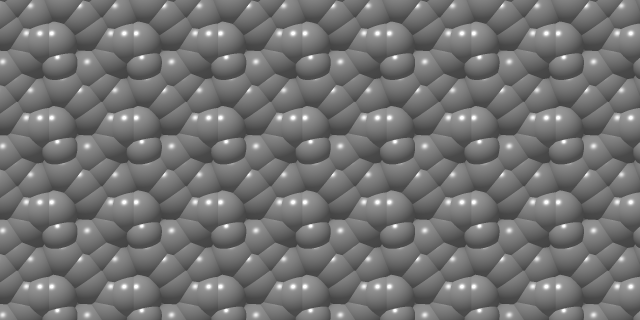
A WebGL 2 fragment shader for this pattern:

```glsl
#version 300 es
precision highp float;

uniform vec2 u_resolution;
out vec4 fragColor;

float hash(float n) {
    return fract(sin(n * 12.9898) * 43758.5);
}

// Keeps the highest sphere; surface holds its normal and height.
void addSphere(inout vec4 surface, vec2 p, vec3 center, float radius) {
    vec2 d = p - center.xy;
    d -= floor(d + 0.5);
    float rise = sqrt(max(radius * radius - dot(d, d), 0.0));
    float height = center.z + rise;
    if (rise > 0.0 && height > surface.w) {
        surface = vec4(vec3(d, rise) / radius, height);
    }
}

// One wrapping tile of overlapping spheres.
vec4 relief(vec2 p) {
    vec4 surface = vec4(0.0, 0.0, 1.0, -0.2);

    // Twin domes
    for (int i = 0; i < 2; i++) {
        addSphere(surface, p, vec3(0.13 + 0.14 * float(i), 0.76, 0.0), 0.27);
    }

    // Bowl, long swell and shoulder beneath them
    addSphere(surface, p, vec3(0.33, 0.50, 0.05), 0.22);
    addSphere(surface, p, vec3(0.40, 0.24, -0.08), 0.30);
    addSphere(surface, p, vec3(0.60, 0.08, -0.09), 0.30);

    // Winding column of lower stones
    for (int i = 0; i < 6; i++) {
        float k = float(i);
        vec2 center = vec2(0.85 + 0.17 * sin(1.6 + 1.75 * k), (k + 0.5) / 6.0);
        float radius = 0.28 + 0.03 * hash(k + 1.0);
        addSphere(surface, p, vec3(center, -0.10), radius);
    }
    return surface;
}

float shade(vec4 surface) {
    vec3 lightDir = normalize(vec3(-0.26, 0.79, 0.55));
    vec3 halfDir = normalize(lightDir + vec3(0.0, 0.0, 1.0));
    float diffuse = max(dot(surface.xyz, lightDir), 0.0);
    float facing = max(dot(surface.xyz, halfDir), 0.0);
    float depth = clamp(0.87 + 0.6 * surface.w, 0.75, 1.03);
    float gloss = 0.55 * pow(facing, 130.0) * smoothstep(0.05, 0.22, surface.w);
    return (0.30 + 0.31 * diffuse) * depth + gloss;
}

void main() {
    // Average a 3 by 3 grid of samples to smooth the seams.
    float gray = 0.0;
    for (int j = 0; j < 3; j++) {
        for (int i = 0; i < 3; i++) {
            vec2 offset = (vec2(i, j) - 1.0) / 3.0;
            vec2 p = (gl_FragCoord.xy + offset) / u_resolution.y;
            gray += shade(relief(p / 0.2638 - vec2(0.382, 0.514)));
        }
    }
    fragColor = vec4(vec3(gray / 9.0), 1.0);
}
```
